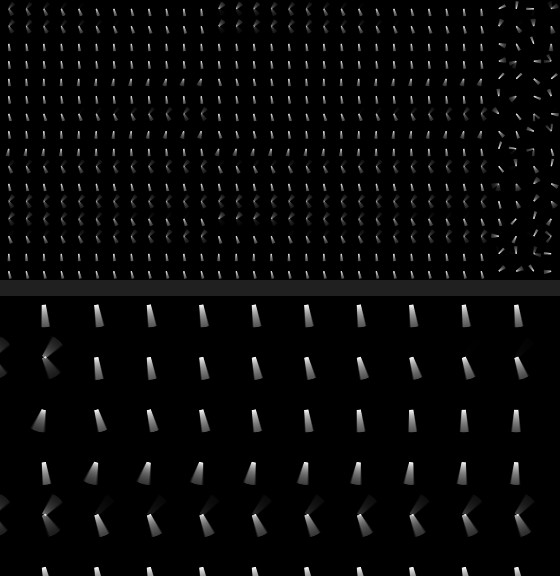
Top, the full canvas; bottom, a detail of the centre.
Give the GLSL for this pattern, as a Shadertoy shader.

```glsl
const vec2 GRID = vec2(32.0, 16.0);
const float RUN = 16.0;         // columns in one sweep
const float RUN_SHIFT = 4.0;    // sweep already under way at the left edge
const float NOISY_COLUMN = 28.0;
const float TAU = 6.2831853;

// Sweep phase of each row, top to bottom: first and last column of a run
const vec2 SWEEP[16] = vec2[16](
    vec2(0.00, 0.55), vec2(0.02, 0.42), vec2(0.50, 0.55), vec2(0.50, 0.52),
    vec2(0.38, 0.95), vec2(0.47, 0.55), vec2(0.50, 0.12), vec2(0.35, 0.90),
    vec2(0.90, 0.50), vec2(0.27, 0.13), vec2(0.45, 0.43), vec2(0.10, 0.16),
    vec2(0.00, 0.32), vec2(0.35, 0.10), vec2(0.64, 0.48), vec2(0.42, 0.40));

float hash(vec2 cell, float seed) {
    return fract(sin(dot(cell, vec2(127.1, 311.7)) + seed * 74.7) * 4375.85);
}

// Needle from the cell centre, blurred into a fan that dims as it widens
float beam(vec2 p, float angle, float spread, float pixel) {
    const float halfWidth = 0.04;
    const float reach = 0.43;
    vec2 dir = vec2(cos(angle), sin(angle));
    float along = dot(p, dir);
    float across = abs(dot(p, vec2(-dir.y, dir.x)));
    float fanWidth = halfWidth + max(along, 0.0) * spread;
    float soft = 0.5 * pixel + 0.35 * (fanWidth - halfWidth);
    float side = 1.0 - smoothstep(fanWidth - soft, fanWidth + soft, across);
    float ends = smoothstep(-0.5 * pixel, 0.5 * pixel, along)
               * (1.0 - smoothstep(reach - 0.5 * pixel, reach + 0.5 * pixel, length(p)));
    float dimming = halfWidth / fanWidth * (1.0 - 0.35 * along / reach);
    return side * ends * dimming;
}

// Orderly cell: crossfades from an upper needle to a lower, turning one
float sweptNeedles(vec2 p, float phase, float pixel) {
    float offCentre = phase - 0.5;
    float spread = 0.09 + 0.8 * offCentre * offCentre;
    float upper = 1.0 - smoothstep(-0.1, 0.35, phase);
    float lowerAngle = -radians(52.0 + 60.0 * phase);
    return upper * beam(p, radians(50.0), spread, pixel)
         + (1.0 - upper) * beam(p, lowerAngle, spread, pixel);
}

// Disorderly cell: free direction, blur and occasional second needle
float scatteredNeedles(vec2 p, vec2 cell, float pixel) {
    float angle = TAU * hash(cell, 1.0);
    float blur = hash(cell, 2.0);
    float spread = 0.06 + 0.3 * blur * blur;
    float second = 0.5 * smoothstep(0.7, 1.0, hash(cell, 3.0));
    float turn = mix(0.5, 1.8, hash(cell, 4.0));
    return (1.0 - second) * beam(p, angle, spread, pixel)
         + second * beam(p, angle + turn, spread, pixel);
}

void mainImage(out vec4 fragColor, in vec2 fragCoord) {
    vec2 grid = fragCoord / iResolution.xy * GRID;
    vec2 cell = floor(grid);
    vec2 p = fract(grid) - 0.5;
    float pixel = GRID.y / iResolution.y;

    // Phase runs evenly along each row and restarts with every run
    int row = clamp(int(GRID.y - 1.0 - cell.y), 0, 15);
    float progress = mod(cell.x + RUN_SHIFT, RUN) / (RUN - 1.0);
    float phase = mix(SWEEP[row].x, SWEEP[row].y, progress);

    float light = cell.x < NOISY_COLUMN
        ? sweptNeedles(p, phase, pixel)
        : scatteredNeedles(p, cell, pixel);
    fragColor = vec4(vec3(min(light, 1.0)), 1.0);
}
```
